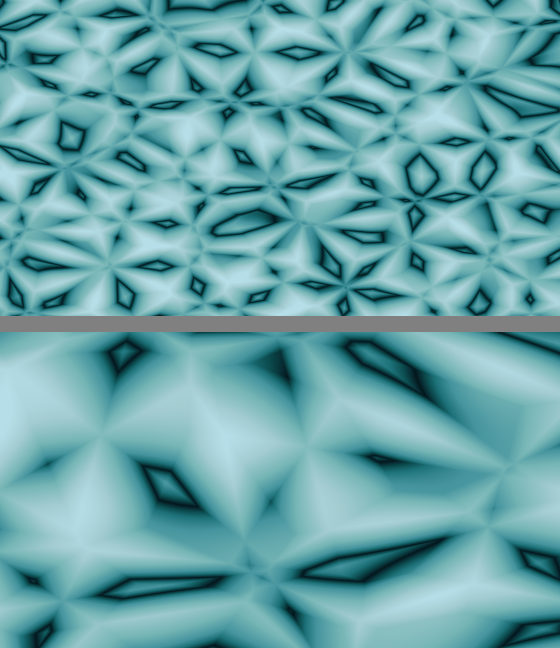
Top: the whole. Bottom: its middle third, enlarged.
Give the GLSL for this texture, as a Shadertoy shader.

```glsl
// Teal crackle of wide, pillow-like cells with dark creases, lenses and stars.
// The three nearest distances to scattered seeds are blended into a signed
// height; folding it at zero draws the creases, and a colour ramp tints it.

const vec2 CELLS_PER_HEIGHT = vec2(4.65, 7.4);
const float SEED_ROUNDING = 0.02;

// Sine-free hash: two random values in 0..1 for each lattice point
vec2 hash22(vec2 p) {
    vec3 q = fract(p.xyx * vec3(0.1031, 0.1030, 0.0973));
    q += dot(q, q.yzx + 33.33);
    return fract((q.xx + q.yz) * q.zy);
}

float valueNoise(vec2 p) {
    vec2 cell = floor(p);
    vec2 f = fract(p);
    f = f * f * (3.0 - 2.0 * f);
    float low = mix(hash22(cell).x, hash22(cell + vec2(1.0, 0.0)).x, f.x);
    float high = mix(hash22(cell + vec2(0.0, 1.0)).x, hash22(cell + 1.0).x, f.x);
    return mix(low, high, f.y);
}

// Distances to the nearest, second and third seed
vec3 nearestThree(vec2 p, float rounding) {
    vec2 cell = floor(p);
    vec3 nearest = vec3(100.0);
    for (int y = -2; y <= 2; y++) {
        for (int x = -2; x <= 2; x++) {
            vec2 site = cell + vec2(x, y);
            vec2 toSeed = site + hash22(site) - p;
            float d = dot(toSeed, toSeed);
            if (d < nearest.x) nearest = vec3(d, nearest.xy);
            else if (d < nearest.y) nearest = vec3(nearest.x, d, nearest.y);
            else nearest.z = min(nearest.z, d);
        }
    }
    return sqrt(nearest + rounding);
}

// Signed height: high at seeds, below zero along long edges and in wide gaps
float crackleHeight(vec2 p) {
    vec3 d = nearestThree(p, SEED_ROUNDING);
    float drift = 0.24 * (valueNoise(p * 0.6 + 40.0) - 0.5);
    return 0.76 + drift + 0.4 * (d.y - d.x) - 1.2 * (d.z - d.y) - 0.6 * d.x;
}

float ramp(float from, float to, float x) {
    return clamp((x - from) / (to - from), 0.0, 1.0);
}

// From near-black creases through teal to pale blue crowns
vec3 tealRamp(float t) {
    vec3 color = vec3(0.01, 0.09, 0.11);
    color = mix(color, vec3(0.03, 0.16, 0.19), ramp(0.0, 0.018, t));
    color = mix(color, vec3(0.04, 0.29, 0.30), ramp(0.018, 0.05, t));
    color = mix(color, vec3(0.11, 0.44, 0.47), ramp(0.05, 0.10, t));
    color = mix(color, vec3(0.27, 0.58, 0.62), ramp(0.10, 0.19, t));
    color = mix(color, vec3(0.46, 0.71, 0.71), ramp(0.19, 0.38, t));
    color = mix(color, vec3(0.64, 0.80, 0.82), ramp(0.38, 0.66, t));
    return mix(color, vec3(0.71, 0.87, 0.91), ramp(0.66, 0.92, t));
}

void mainImage(out vec4 fragColor, in vec2 fragCoord) {
    // Four samples per pixel smooth the thin creases
    vec3 sum = vec3(0.0);
    for (int i = 0; i < 4; i++) {
        vec2 offset = 0.5 * vec2(i % 2, i / 2) - 0.25;
        vec2 p = (fragCoord + offset) / iResolution.y * CELLS_PER_HEIGHT;
        sum += tealRamp(abs(crackleHeight(p + 17.0)));
    }
    fragColor = vec4(sum / 4.0, 1.0);
}
```
